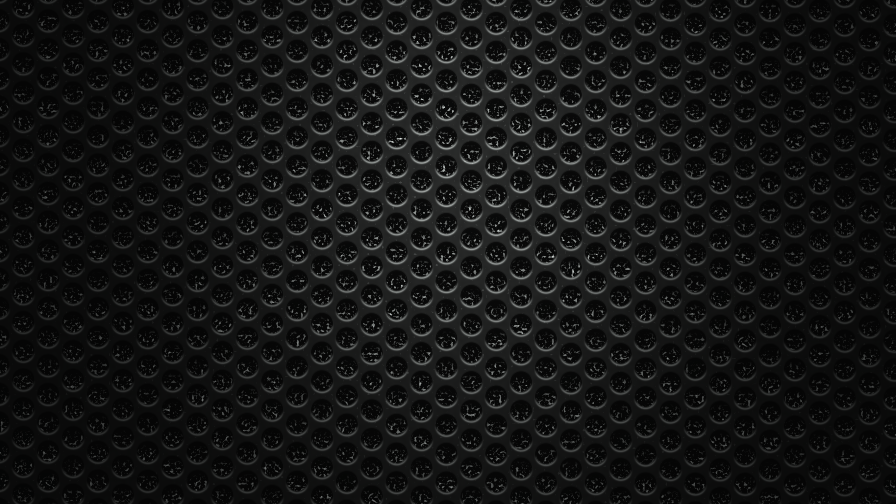
This pattern is drawn by a Shadertoy shader. Its source:

```glsl
const float COLUMNS = 36.0;                    // hole columns across a 16:9 canvas
const float COLUMN_STEP = 16.0 / 9.0 / COLUMNS;
const float PITCH = COLUMN_STEP / 0.8660254;   // distance between neighbouring holes
const vec2 FIRST_HOLE = vec2(0.0463, 0.9306);
const float ROW_TILT = 0.005;
const float HOLE_RADIUS = 0.38;                // lengths below are in pitches
const float RIM_WIDTH = 0.042;
const float GRAIN_FREQUENCY = 9.0;
const vec2 LIGHT_CENTER = vec2(0.925, 0.67);
const vec2 LIGHT_FALLOFF = vec2(2.2, 1.8);
const vec3 TINT = vec3(0.97, 1.0, 0.985);

vec2 hash2(vec2 p) {
    vec3 h = fract(p.xyx * vec3(0.1031, 0.1030, 0.0973));
    h += dot(h, h.yzx + 33.33);
    return fract((h.xx + h.yz) * h.zy);
}

float cornerSlope(vec2 cell, vec2 offset) {
    float angle = 6.2831853 * hash2(cell).x;
    return dot(vec2(cos(angle), sin(angle)), offset);
}

float gradientNoise(vec2 p) {
    vec2 i = floor(p), f = fract(p);
    vec2 u = f * f * f * (f * (f * 6.0 - 15.0) + 10.0);
    vec2 e = vec2(1.0, 0.0);
    float low = mix(cornerSlope(i, f), cornerSlope(i + e, f - e), u.x);
    float high = mix(cornerSlope(i + e.yx, f - e.yx), cornerSlope(i + 1.0, f - 1.0), u.x);
    return mix(low, high, u.y);
}

// Staggered columns: offset from the nearest hole (xy) and its index (zw)
vec4 nearestHole(vec2 p) {
    p -= FIRST_HOLE;
    p.y += ROW_TILT * p.x;
    float column = round(p.x / COLUMN_STEP);
    float y = p.y / PITCH - 0.5 * mod(column, 2.0);
    float row = round(y);
    return vec4((p.x - column * COLUMN_STEP) / PITCH, y - row, column, row);
}

float plateShade(vec2 p, float glow) {
    float dust = smoothstep(0.38, 0.6, gradientNoise(p / PITCH * 8.0 + 71.0));
    float mottle = 0.012 * gradientNoise(p / PITCH * 5.0);
    return mix(0.038, 0.165, glow) + (mottle + 0.10 * dust) * (0.3 + glow);
}

float holeShade(vec2 q, vec2 index, float glow) {
    vec2 seed = hash2(index + 100.0);
    vec2 grainPos = q * GRAIN_FREQUENCY + floor(seed * 200.0) + seed + 40.0;
    float grain = gradientNoise(grainPos);
    float sparkle = smoothstep(0.10, 0.48, grain);
    float fine = smoothstep(0.18, 0.5, gradientNoise(grainPos * 1.6 + 17.0));
    // Overhang shadow leaves the upper part of the hole dark
    float lit = smoothstep(0.30, -0.04, q.y) * smoothstep(0.0, 0.10, HOLE_RADIUS - length(q));
    float strength = mix(0.20, 0.56, glow) * mix(0.75, 1.2, seed.y);
    return mix(0.018, 0.035, glow) + lit * strength * (sparkle + 0.5 * fine);
}

void mainImage(out vec4 fragColor, in vec2 fragCoord) {
    vec2 p = fragCoord / iResolution.y;
    float pixel = 1.0 / (iResolution.y * PITCH);

    // Soft spotlight
    vec2 fromLight = (p - LIGHT_CENTER) * LIGHT_FALLOFF;
    float glow = exp(-dot(fromLight, fromLight));

    vec4 hole = nearestHole(p);
    float radius = length(hole.xy);
    float edge = radius - HOLE_RADIUS;
    float downward = -hole.y / max(radius, 0.001);

    // Perforated plate with a shaded upper lip
    float plate = plateShade(p, glow);
    plate *= 1.0 - 0.35 * smoothstep(0.06, 0.0, edge) * smoothstep(0.0, 0.8, -downward);
    float inside = smoothstep(0.5 * pixel, -0.5 * pixel, edge);
    float shade = mix(plate, holeShade(hole.xy, hole.zw, glow), inside);

    // Bright lower rim and faint full outline
    float rim = exp(-edge * edge / (RIM_WIDTH * RIM_WIDTH));
    float crescent = smoothstep(-0.05, 0.95, downward);
    shade += rim * (crescent * mix(0.13, 0.50, glow) + 0.02 * glow);

    fragColor = vec4(clamp(shade * TINT, 0.0, 1.0), 1.0);
}
```
